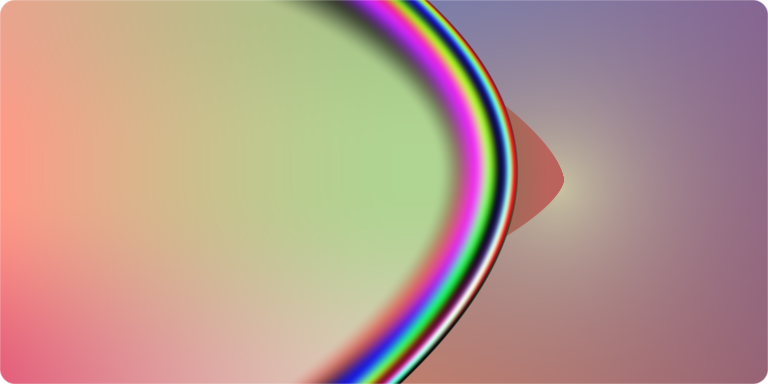
Write a Shadertoy shader that draws this background.

```glsl
const float TAU = 6.2831853;

// Lens outline: a skewed parabola opening to the left
const vec2 LENS_APEX = vec2(1.349, 0.552);
const float LENS_BEND = 1.10;
const float LENS_SKEW = 0.17;

// Thin film: first band depth, rim compression and channel phases
const float FILM_DEPTH = 0.151;
const float FILM_CROWD = 0.031;
const vec3 FILM_RATE = vec3(0.55, 1.00, 0.80);
const vec3 FILM_PEAK = vec3(0.10, 0.50, 0.10);
const vec3 FILM_TILT = vec3(1.04, 0.28, -0.10);
const vec3 FILM_BOW = vec3(-0.72, 1.17, 0.50);
const float FILM_SATURATION = 0.84;
const float FILM_DARK_BAND = 0.40;
const float FILM_INNER = 0.21;
const float FILM_FULL = 0.10;
const float FILM_TOP_SPREAD = 0.45;

// Pointed fin behind the lens
const vec2 FIN_TIP = vec2(1.469, 0.531);
const float FIN_LENGTH = 0.146;
const float FIN_UPPER = 0.188;
const float FIN_LOWER = 0.143;
const float FIN_ROUND = 0.64;
const vec3 FIN_COLOR = vec3(0.73, 0.39, 0.36);
const vec3 FIN_SHADE = vec3(0.65, 0.41, 0.35);

// Backdrop corners and glow
const vec3 BACK_LOW_LEFT = vec3(0.74, 0.47, 0.41);
const vec3 BACK_LOW_RIGHT = vec3(0.58, 0.37, 0.45);
const vec3 BACK_TOP_LEFT = vec3(0.45, 0.47, 0.67);
const vec3 BACK_TOP_RIGHT = vec3(0.51, 0.38, 0.57);
const vec3 GLOW_COLOR = vec3(0.80, 0.79, 0.64);
const vec2 GLOW_CENTER = vec2(1.45, 0.51);
const float GLOW_FALLOFF = 4.2;
const float GLOW_STRENGTH = 0.95;

// Lens interior, left and right sides from bottom to top
const vec3 WARM_LOW = vec3(0.89, 0.36, 0.48);
const vec3 WARM_MID = vec3(1.00, 0.60, 0.53);
const vec3 WARM_TOP = vec3(0.92, 0.64, 0.56);
const vec3 COOL_LOW = vec3(0.87, 0.80, 0.73);
const vec3 COOL_MID = vec3(0.69, 0.83, 0.57);
const vec3 COOL_TOP = vec3(0.65, 0.78, 0.53);
const float INNER_WIDTH = 1.04;
const float INNER_EASE = 1.5;

const float CORNER_RADIUS = 0.04;

vec3 backdrop(vec2 p) {
    float across = clamp((p.x - 1.1) / 0.9, 0.0, 1.0);
    vec3 low = mix(BACK_LOW_LEFT, BACK_LOW_RIGHT, across);
    vec3 top = mix(BACK_TOP_LEFT, BACK_TOP_RIGHT, across);
    float glow = GLOW_STRENGTH * exp(-GLOW_FALLOFF * length(p - GLOW_CENTER));
    return mix(mix(low, top, p.y), GLOW_COLOR, glow);
}

vec3 lensInterior(vec2 p) {
    float rise = smoothstep(-0.05, 0.52, p.y);
    float crown = smoothstep(0.6, 1.0, p.y);
    vec3 warm = mix(mix(WARM_LOW, WARM_MID, rise), WARM_TOP, crown);
    vec3 cool = mix(mix(COOL_LOW, COOL_MID, rise), COOL_TOP, crown);
    float across = 1.0 - pow(1.0 - clamp(p.x / INNER_WIDTH, 0.0, 1.0), INNER_EASE);
    return mix(warm, cool, across);
}

// Approximate distance to the lens outline, positive inside
float lensDepth(vec2 p) {
    float t = p.y - LENS_APEX.y;
    float edge = LENS_APEX.x - t * t * (LENS_BEND + LENS_SKEW * t);
    float slope = t * (2.0 * LENS_BEND + 3.0 * LENS_SKEW * t);
    return (edge - p.x) / sqrt(1.0 + slope * slope);
}

// Interference bands that crowd towards the rim
vec3 filmColor(float depth, float t) {
    float cycle = log2(FILM_DEPTH / (max(depth, 0.0) + FILM_CROWD));
    vec3 peak = FILM_PEAK + t * FILM_TILT + t * t * FILM_BOW;
    vec3 phase = max(FILM_RATE * (cycle - peak), -0.5);
    vec3 bands = 0.52 + 0.46 * cos(TAU * phase);
    float offBand = (cycle - 1.1) / 0.25;
    bands *= 1.0 - FILM_DARK_BAND * exp(-offBand * offBand);
    return mix(vec3(dot(bands, vec3(1.0 / 3.0))), bands, FILM_SATURATION);
}

float finMask(vec2 p, float pixel) {
    vec2 q = p - FIN_TIP;
    float span = q.y > 0.0 ? FIN_UPPER : FIN_LOWER;
    float halfHeight = span * pow(max(-q.x / FIN_LENGTH, 0.0), FIN_ROUND);
    return smoothstep(-pixel, pixel, halfHeight - abs(q.y)) * step(q.x, 0.0);
}

void mainImage(out vec4 fragColor, in vec2 fragCoord) {
    float pixel = 1.0 / iResolution.y;
    vec2 p = fragCoord * pixel;
    float t = p.y - LENS_APEX.y;
    float depth = lensDepth(p);

    // Backdrop and fin
    vec3 finTone = mix(FIN_COLOR, FIN_SHADE, smoothstep(-0.09, 0.0, depth));
    vec3 color = mix(backdrop(p), finTone, finMask(p, pixel));

    // Lens with its iridescent rim
    float spread = FILM_TOP_SPREAD * max(t, 0.0) * max(t, 0.0);
    float film = 1.0 - smoothstep(FILM_FULL, FILM_INNER + spread, depth);
    vec3 lens = mix(lensInterior(p), filmColor(depth, t), film);
    lens *= mix(0.5, 1.0, smoothstep(0.0, 0.008, depth));
    color = mix(color, lens, smoothstep(-pixel, pixel, depth));

    // Rounded card corners
    vec2 halfSize = 0.5 * iResolution.xy * pixel;
    vec2 corner = abs(p - halfSize) - halfSize + CORNER_RADIUS;
    float outside = length(max(corner, 0.0)) - CORNER_RADIUS;
    color = mix(color, vec3(1.0), smoothstep(-pixel, pixel, outside));
    fragColor = vec4(color, 1.0);
}
```
